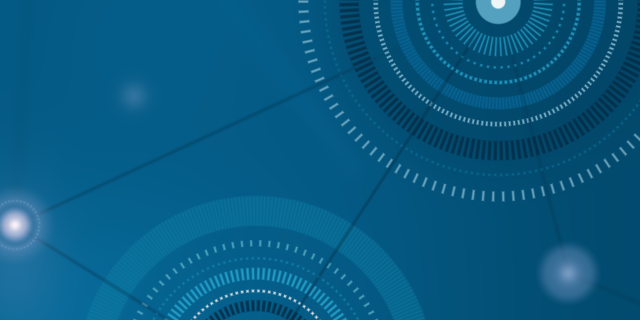
Give the GLSL for this background, as a Shadertoy shader.

```glsl
// Blue network backdrop: two dashed dial clusters, soft glowing nodes and thin links.
const float TAU = 6.2831853;
const vec3 DEEP = vec3(0.005, 0.250, 0.375);
const vec3 BLUE = vec3(0.012, 0.350, 0.515);
const vec3 BRIGHT = vec3(0.030, 0.430, 0.620);
const vec3 NAVY = vec3(0.010, 0.170, 0.270);
const vec3 TEAL = vec3(0.050, 0.490, 0.640);
const vec3 AZURE = vec3(0.030, 0.420, 0.620);
const vec3 CYAN = vec3(0.150, 0.660, 0.820);
const vec3 ICE = vec3(0.660, 0.830, 0.900);
const vec3 LILAC = vec3(0.420, 0.560, 0.740);

// Soft filled disc.
float disc(vec2 p, float radius, float blur) {
    return 1.0 - smoothstep(radius - blur, radius + blur, length(p));
}

// Gaussian falloff of a given width.
float glow(vec2 p, float width) {
    return exp(-dot(p, p) / (width * width));
}

// Evenly spaced radial dashes; halfSize is (tangential, radial).
float dashes(vec2 p, float radius, vec2 halfSize, float count, float blur) {
    float r = length(p);
    float turn = atan(p.x, p.y) / TAU * count;
    float across = (fract(turn) - 0.5) * TAU * r / count;
    vec2 q = abs(vec2(across, r - radius)) - halfSize;
    return 1.0 - smoothstep(-blur, blur, max(q.x, q.y));
}

// Continuous circular band.
float band(vec2 p, float radius, float halfWidth, float blur) {
    return 1.0 - smoothstep(-blur, blur, abs(length(p) - radius) - halfWidth);
}

// Soft line between two points.
float link(vec2 p, vec2 a, vec2 b, float width) {
    vec2 ab = b - a;
    float t = clamp(dot(p - a, ab) / dot(ab, ab), 0.0, 1.0);
    return glow(p - a - ab * t, width);
}

vec3 backdrop(vec2 p, vec2 dial) {
    vec3 c = mix(BLUE, DEEP, 0.60 * smoothstep(0.85, 2.1, p.x));
    c = mix(c, BRIGHT, 0.80 * glow((p - vec2(0.25, 0.0)) * vec2(0.65, 1.0), 0.42));
    c = mix(c, BRIGHT, 0.20 * glow(p - vec2(0.5, 0.9), 0.35));
    c = mix(c, DEEP, 0.42 * disc(p - dial, 0.54, 0.14));
    return mix(c, AZURE, 0.15 * link(p, vec2(0.68, 1.04), vec2(1.1, 0.48), 0.04));
}

vec3 upperDial(vec3 c, vec2 p, float blur) {
    c = mix(c, ICE, 0.62 * dashes(p, 0.609, vec2(0.0034, 0.015), 122.0, blur));
    c = mix(c, TEAL, 0.55 * dashes(p, 0.542, vec2(0.0032), 186.0, blur));
    c = mix(c, NAVY, 0.80 * dashes(p, 0.466, vec2(0.0050, 0.030), 160.0, blur));
    c = mix(c, ICE, 0.82 * dashes(p, 0.383, vec2(0.0026, 0.0065), 168.0, blur));
    c = mix(c, AZURE, 0.30 * band(p, 0.318, 0.018, blur));
    c = mix(c, AZURE, 0.65 * dashes(p, 0.318, vec2(0.0027, 0.018), 190.0, blur));
    c = mix(c, CYAN, 0.80 * dashes(p, 0.253, vec2(0.0042, 0.0050), 100.0, blur));
    c = mix(c, CYAN, 0.75 * dashes(p, 0.206, vec2(0.0032), 60.0, blur));
    c = mix(c, CYAN, 0.75 * dashes(p, 0.141, vec2(0.0024, 0.029), 60.0, blur));
    c = mix(c, vec3(0.33, 0.63, 0.75), disc(p, 0.070, blur));
    return mix(c, vec3(0.93, 0.96, 0.97), disc(p, 0.022, blur));
}

vec3 lowerDial(vec3 c, vec2 p, float blur) {
    c = mix(c, BLUE, 0.30 * disc(p, 0.464, 0.03));
    c = mix(c, TEAL, 0.32 * band(p, 0.510, 0.046, 1.5 * blur));
    c = mix(c, TEAL, 0.45 * dashes(p, 0.510, vec2(0.0028, 0.046), 300.0, blur));
    c = mix(c, vec3(0.42, 0.74, 0.82), 0.72 * dashes(p, 0.409, vec2(0.0031, 0.009), 90.0, blur));
    c = mix(c, CYAN, 0.45 * dashes(p, 0.362, vec2(0.0030), 126.0, blur));
    c = mix(c, CYAN, 0.85 * dashes(p, 0.314, vec2(0.0036, 0.018), 120.0, blur));
    c = mix(c, vec3(0.92), 0.92 * dashes(p, 0.260, vec2(0.0036), 96.0, blur));
    return mix(c, NAVY, 0.85 * dashes(p, 0.214, vec2(0.0048, 0.017), 80.0, blur));
}

void mainImage(out vec4 fragColor, in vec2 fragCoord) {
    vec2 p = fragCoord / iResolution.y;
    p.x += 1.0 - 0.5 * iResolution.x / iResolution.y;
    float blur = max(0.0034, 0.8 / iResolution.y);
    vec2 upper = vec2(1.557, 0.995);
    vec2 lower = vec2(0.799, -0.169);
    vec2 leftNode = vec2(0.047, 0.297);
    vec2 rightNode = vec2(1.776, 0.146);
    vec3 c = backdrop(p, upper);

    // Dark links between the hubs
    float wires = 0.30 * link(p, leftNode, upper, 0.006) * smoothstep(1.3, 1.0, p.x);
    wires = max(wires, 0.42 * link(p, upper, lower, 0.005));
    wires = max(wires, 0.32 * link(p, leftNode, lower, 0.006));
    wires = max(wires, 0.20 * link(p, upper, rightNode, 0.007));
    wires = max(wires, 0.15 * link(p, rightNode, vec2(2.05, 0.03), 0.009));
    wires = max(wires, 0.06 * link(p, leftNode, vec2(0.09, 1.05), 0.025));

    // Dials
    c = upperDial(c, p - upper, blur);
    c = lowerDial(c, p - lower, blur);
    c = mix(c, NAVY, wires * smoothstep(0.10, 0.20, length(p - upper)));

    // Left node with its ringed halo
    vec2 q = p - leftNode;
    c = mix(c, LILAC, 0.25 * glow((q + vec2(0.0, 0.10)) * vec2(1.0, 0.6), 0.14));
    c = mix(c, LILAC, 0.60 * disc(q, 0.095, 0.040));
    c = mix(c, BLUE, 0.30 * band(q, 0.060, 0.006, 0.010));
    c = mix(c, ICE, 0.20 * dashes(q, 0.076, vec2(0.003), 40.0, blur));
    c = mix(c, vec3(0.68, 0.71, 0.84), 0.80 * disc(q, 0.042, 0.014));
    c = mix(c, vec3(0.98, 0.95, 0.97), glow(q, 0.021));

    // Right and small nodes
    q = p - rightNode;
    c = mix(c, LILAC, 0.42 * disc(q, 0.086, 0.022) + 0.38 * glow(q, 0.045));
    c = mix(c, vec3(0.60, 0.72, 0.85), 0.45 * glow(q, 0.022));
    c = mix(c, LILAC, 0.42 * glow(p - vec2(0.419, 0.700), 0.042));

    fragColor = vec4(c, 1.0);
}
```
